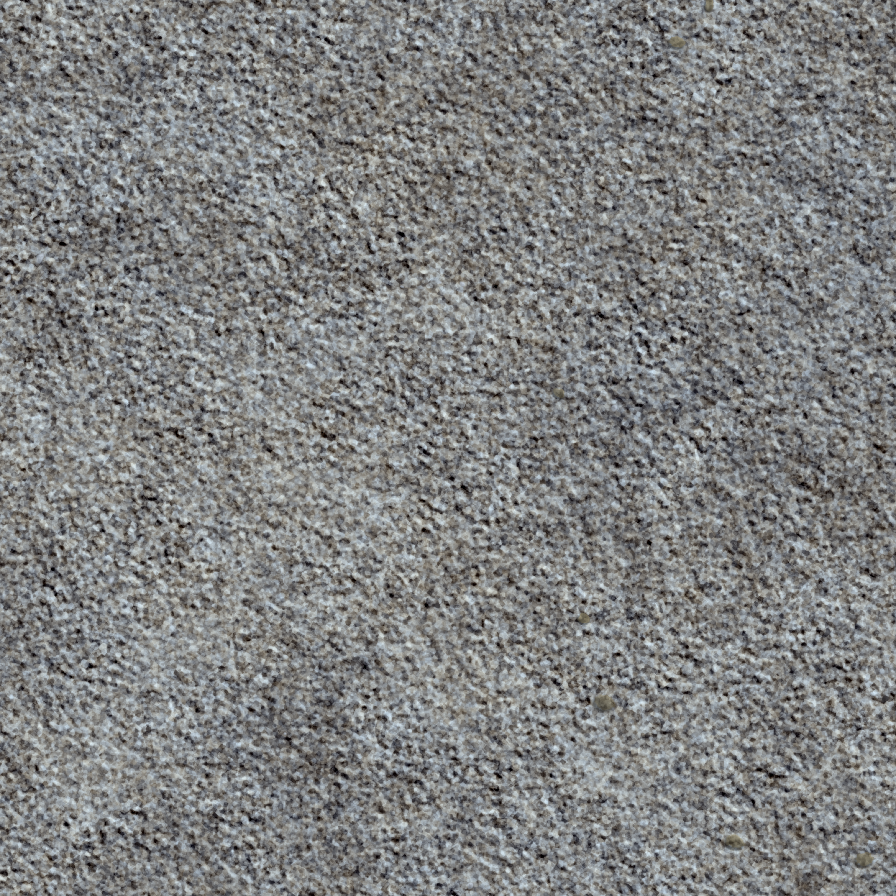
Reproduce this texture procedurally as a WebGL 2 fragment shader.

```glsl
#version 300 es
precision highp float;

uniform vec2 u_resolution;
out vec4 fragColor;

#define GRAIN_SCALE 230.0
#define RELIEF_SCALE 148.0
#define SPECK_SCALE 350.0
#define CHIP_SCALE 30.0
#define CONTRAST 0.157
#define BRIGHTNESS 0.511
#define PEBBLES 7
#define LIGHT_DIR vec2(0.55, 0.835)
#define SHADOW_COLOR vec3(0.20, 0.18, 0.18)
#define MID_COLOR vec3(0.51, 0.51, 0.505)
#define LIGHT_COLOR vec3(0.69, 0.72, 0.73)
#define PEBBLE_COLOR vec3(0.52, 0.49, 0.39)

vec3 hash3(vec2 p) {
    vec3 q = fract(p.xyx * vec3(0.1031, 0.1030, 0.0973));
    q += dot(q, q.yxz + 33.33);
    return fract((q.xxy + q.yzz) * q.zyx);
}

// Soft cellular noise: x is tone, y is hue, both with unit variance.
vec2 cells(vec2 p, float sharpness) {
    vec2 cell = floor(p);
    vec2 sum = vec2(0.0);
    float energy = 0.0;
    for (int y = -1; y <= 1; y++) {
        for (int x = -1; x <= 1; x++) {
            vec2 id = cell + vec2(x, y);
            vec3 h = hash3(id + 71.0);
            vec2 d = id + 0.1 + 0.8 * h.xy - p;
            float w = exp(-sharpness * dot(d, d));
            sum += w * (vec2(h.z, fract(h.z * 37.0)) - 0.5);
            energy += w * w;
        }
    }
    return sum * 3.464 / sqrt(energy);
}

// Dark to light ramp through the sand colours.
vec3 sandColor(float tone) {
    vec3 low = mix(SHADOW_COLOR, MID_COLOR, (tone - 0.187) / 0.323);
    vec3 high = mix(MID_COLOR, LIGHT_COLOR, (tone - 0.51) / 0.205);
    return tone < 0.51 ? low : high;
}

// Embedded stones, lit on one side with a shadow on the other.
vec3 addPebbles(vec3 color, vec2 p, float rough) {
    for (int i = 0; i < PEBBLES; i++) {
        vec3 h = hash3(vec2(float(i) * 7.0 + 3.0, 19.0));
        vec3 k = hash3(vec2(float(i) * 5.0 + 2.0, 47.0));
        float radius = mix(0.006, 0.022, k.x * k.x);
        float a = k.y * 6.283;
        mat2 turn = mat2(cos(a), -sin(a), sin(a), cos(a));
        vec2 q = (p - h.xy) / radius;
        vec2 stretch = vec2(0.85, 1.2);
        float dist = length(turn * q * stretch) + 0.12 * rough;
        float shadowDist = length(turn * (q + 0.35 * LIGHT_DIR) * stretch);
        color *= 1.0 - 0.4 * (1.0 - smoothstep(0.8, 1.25, shadowDist));
        float shade = 1.0 + 0.22 * dot(q, LIGHT_DIR) + 0.13 * rough;
        float cover = 1.0 - smoothstep(0.85, 1.1, dist);
        color = mix(color, PEBBLE_COLOR * shade, cover * mix(0.5, 0.8, k.z));
    }
    return color;
}

// Sparse irregular chips, some pale blue and some nearly black.
vec3 addChips(vec3 color, vec2 p, float rough, float pixel) {
    vec2 q = p * CHIP_SCALE;
    vec2 id = floor(q);
    vec3 h = hash3(id + 211.0);
    vec3 k = hash3(id + 503.0);
    vec2 d = q - id - mix(vec2(0.25), vec2(0.75), h.xy);
    d = vec2(d.x + (k.y - 0.5) * d.y, d.y * mix(0.7, 1.5, k.y));
    float radius = mix(0.04, 0.11, k.x * k.x);
    float dist = length(d) + 0.25 * radius * rough;
    float edge = pixel * CHIP_SCALE;
    float cover = 1.0 - smoothstep(radius - edge, radius + edge, dist);
    vec3 chip = k.z < 0.6 ? vec3(0.70, 0.74, 0.79) : vec3(0.22, 0.21, 0.22);
    chip *= 1.0 + 0.12 * dot(d, LIGHT_DIR) / radius + 0.08 * rough;
    return mix(color, chip, cover * step(h.z, 0.09) * 0.8);
}

void main() {
    float side = min(u_resolution.x, u_resolution.y);
    vec2 p = gl_FragCoord.xy / side;

    // Axes along and across the faint diagonal ridges.
    vec2 ridge = vec2(dot(p, vec2(0.835, -0.55)) * 0.88, dot(p, LIGHT_DIR));

    // Broad stains and paler patches.
    vec2 warp = 0.03 * sin(p.yx * vec2(23.0, 19.0) + vec2(1.0, 4.0));
    vec2 stain = cells((p + warp) * 5.0, 3.5) * 0.7 + cells((p - warp) * 13.0, 3.5) * 0.7;
    vec2 clump = cells(ridge * 52.0, 4.0);

    // Fine grains and pits shaded by the slope toward the light.
    vec2 grain = cells(ridge * GRAIN_SCALE, 8.0);
    vec2 speck = cells(p * SPECK_SCALE, 8.0);
    vec2 bump = cells(ridge * RELIEF_SCALE, 6.5);
    float relief = bump.x - cells(ridge * RELIEF_SCALE + vec2(0.0, 0.6), 6.5).x;
    float detail = 0.53 * grain.x + 0.57 * relief + 0.42 * speck.x;
    detail *= 1.0 - 0.16 * smoothstep(0.2, 1.4, abs(stain.x));

    float level = detail + 0.17 * clump.x + 0.165 * stain.x;
    level -= 0.08 * (level * level - 0.85);
    vec3 color = sandColor(BRIGHTNESS + CONTRAST * level);

    // Warm and cool variation between grains and across patches.
    float hue = 0.5 * grain.y + 0.5 * bump.y + 0.22 * stain.y;
    color += hue * vec3(0.014, 0.001, -0.019);

    color = addPebbles(color, p, detail);
    color = addChips(color, p, detail, 1.0 / side);
    fragColor = vec4(clamp(color, 0.0, 1.0), 1.0);
}
```
